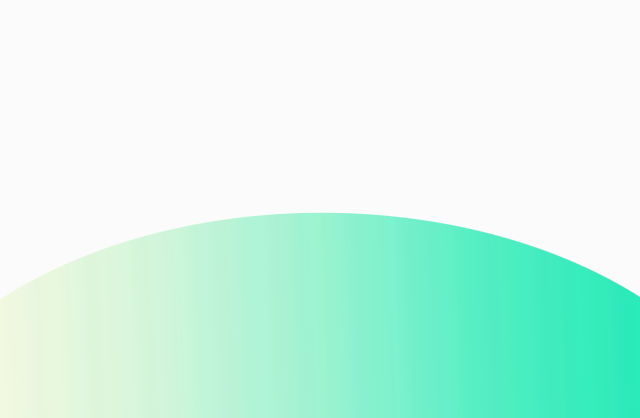
Reproduce this background procedurally as a WebGL 2 fragment shader.

```glsl
#version 300 es
precision highp float;
// A wide mint dome, cream at left to teal at right, rising on an off-white ground.

uniform vec2 u_resolution;
out vec4 fragColor;

// Nine evenly spaced colour stops from left to right
vec3 mintRamp(float t) {
    vec3 stops[9] = vec3[9](
        vec3(0.945, 0.972, 0.882), vec3(0.885, 0.966, 0.867),
        vec3(0.822, 0.961, 0.855), vec3(0.714, 0.953, 0.839),
        vec3(0.612, 0.948, 0.820), vec3(0.475, 0.942, 0.796),
        vec3(0.335, 0.933, 0.766), vec3(0.240, 0.926, 0.745),
        vec3(0.165, 0.918, 0.725));
    float position = clamp(t, 0.0, 1.0) * 8.0;
    int index = min(int(position), 7);
    return mix(stops[index], stops[index + 1], position - float(index));
}

// Faint, slightly leaning vertical bands, offset per channel
vec3 softBands(vec2 uv) {
    float x = uv.x + 0.03 * uv.y;
    return 0.004 * sin(x * vec3(74.0, 61.0, 88.0) + vec3(0.0, 1.7, 3.1))
         + 0.002 * sin(x * 151.0 + 1.0);
}

void main() {
    vec2 uv = gl_FragCoord.xy / u_resolution;

    // Ellipse centred below the canvas, with a smoothed rim
    float dome = length((uv - vec2(0.503, -0.218)) / vec2(0.712, 0.709)) - 1.0;
    float coverage = clamp(0.5 - dome / fwidth(dome), 0.0, 1.0);

    vec3 ground = vec3(0.986);
    vec3 mint = mintRamp(uv.x + 0.02 * (uv.y - 0.2)) + softBands(uv);
    fragColor = vec4(mix(ground, mint, coverage), 1.0);
}
```
